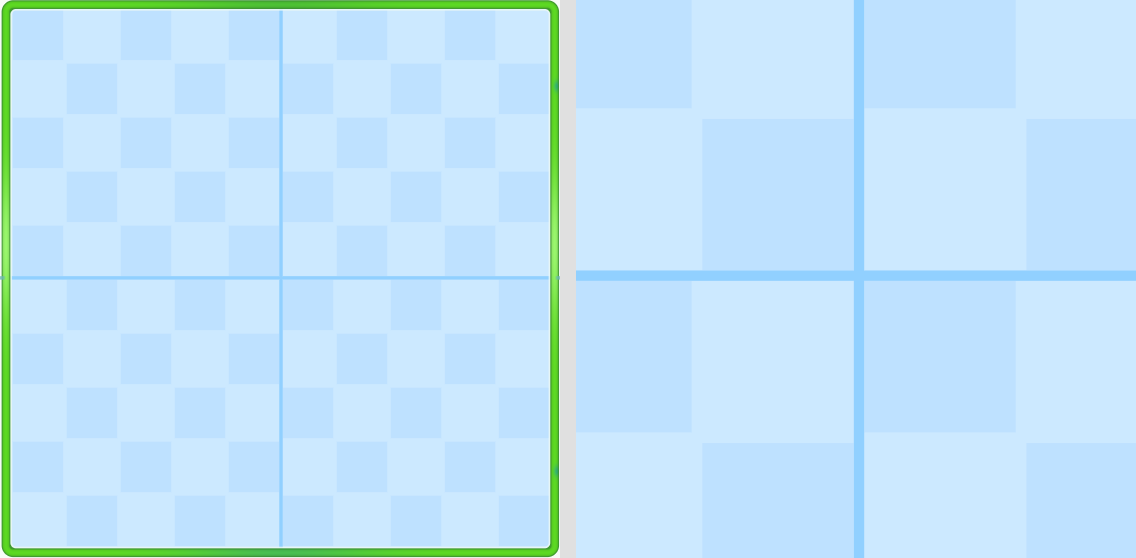
Left, the full canvas; right, a detail of the centre.
This pattern is drawn by a Shadertoy shader. Its source:

```glsl
#define PITCH 0.0968
#define TILE_HALF 0.0452
#define AXIS_HALF 0.0031
#define GRID_CENTER vec2(0.0018, 0.0020)
#define FRAME_CENTER vec2(0.0006, 0.0006)
#define FRAME_HALF vec2(0.4995, 0.4990)
#define FRAME_RADIUS 0.021
#define FRAME_WIDTH 0.0157
#define PALE_BLUE vec3(0.800, 0.912, 1.000)
#define TILE_BLUE vec3(0.745, 0.882, 1.000)
#define AXIS_BLUE vec3(0.570, 0.815, 1.000)
#define LEAF_GREEN vec3(0.350, 0.820, 0.130)

float roundedBox(vec2 p, vec2 halfSize, float radius) {
    vec2 q = abs(p) - halfSize + radius;
    return length(max(q, 0.0)) + min(max(q.x, q.y), 0.0) - radius;
}

// Coverage of the region where the distance is negative
float cover(float d, float px) {
    return clamp(0.5 - d / px, 0.0, 1.0);
}

float bell(float x, float width) {
    return exp(-x * x / (width * width));
}

// Checkerboard of inset tiles with two axes
vec3 board(vec2 p, float px) {
    vec2 cell = floor(p / PITCH);
    vec2 q = abs(fract(p / PITCH) - 0.5) * PITCH;
    float tile = cover(max(q.x, q.y) - TILE_HALF, px);
    float parity = mod(cell.x + cell.y, 2.0);
    vec3 col = mix(PALE_BLUE, TILE_BLUE, tile * parity);
    float axis = min(abs(p.x), abs(p.y)) - AXIS_HALF;
    return mix(col, AXIS_BLUE, cover(axis, px));
}

// Glossy green band; depth runs from 0 outside to 1 inside
vec3 frameColor(vec2 p, float depth) {
    float side = smoothstep(0.47, 0.485, abs(p.x));
    vec3 col = LEAF_GREEN;

    // Bright sheen on the sides, cool shade on top and bottom
    float sheen = bell(p.y - 0.06, 0.12) * side;
    col = mix(col, vec3(0.62, 0.95, 0.46), 0.85 * sheen);
    float shade = bell(p.x, 0.17) * (1.0 - side);
    vec3 cool = p.y > 0.0 ? vec3(0.28, 0.71, 0.21) : vec3(0.26, 0.70, 0.34);
    col = mix(col, cool, 0.85 * shade);

    // Two teal stains on the right edge
    float stain = bell(abs(p.y) - 0.345, 0.010) * smoothstep(0.486, 0.496, p.x);
    col = mix(col, vec3(0.16, 0.65, 0.52), 0.8 * stain);

    // Rounded profile with dark rims
    col *= 0.96 + 0.08 * bell(depth - 0.5, 0.25);
    float rim = 1.0 - smoothstep(0.04, 0.24, min(depth, 1.0 - depth));
    return mix(col, vec3(0.22, 0.54, 0.20), 0.75 * rim);
}

void mainImage(out vec4 fragColor, in vec2 fragCoord) {
    float px = 1.0 / iResolution.y;
    vec2 p = (fragCoord - 0.5 * iResolution.xy) * px;
    vec2 gridPos = p - GRID_CENTER;
    vec2 framePos = p - FRAME_CENTER;

    float outer = roundedBox(framePos, FRAME_HALF, FRAME_RADIUS);
    float inner = roundedBox(framePos, FRAME_HALF - FRAME_WIDTH, 0.010);
    vec3 col = board(gridPos, px);

    // Pale bevel inside the frame
    float bevel = cover(-inner - 0.0030, px);
    col = mix(col, vec3(0.92, 0.97, 0.96), 0.85 * bevel);

    // Frame band over the board, white beyond it
    float depth = clamp(-outer / FRAME_WIDTH, 0.0, 1.0);
    col = mix(col, frameColor(framePos, depth), cover(-inner, px));
    col = mix(vec3(0.97, 0.99, 0.97), col, cover(outer, px));

    // Horizontal axis tips showing at the outer rim
    float tip = cover(abs(gridPos.y) - AXIS_HALF, px);
    tip *= smoothstep(0.491, 0.497, abs(framePos.x));
    col = mix(col, vec3(0.42, 0.72, 0.70), 0.8 * tip);

    fragColor = vec4(col, 1.0);
}
```
